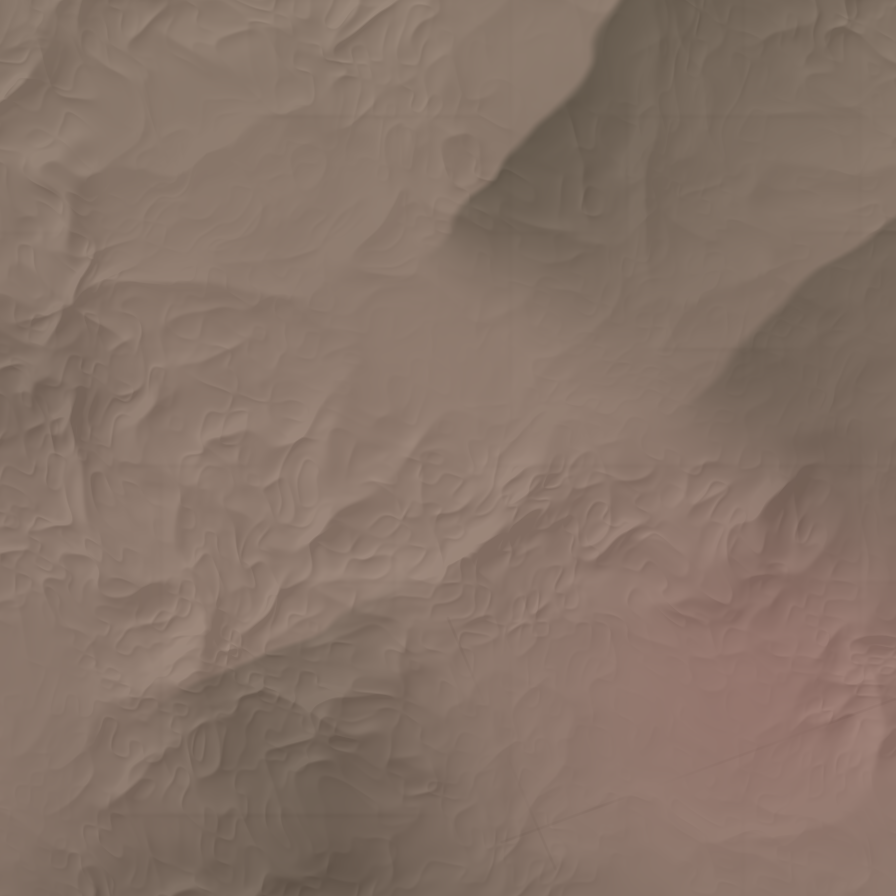
Write a WebGL 2 fragment shader that draws this texture.

```glsl
#version 300 es
precision highp float;
// Crumpled brown paper with soft folds, broad shadows and a faint rosy glow.

uniform vec2 u_resolution;
out vec4 fragColor;

const vec3 PAPER = vec3(0.553, 0.474, 0.427);
const vec3 SHADOW_TINT = vec3(0.66, 0.68, 0.65);   // multiplier in full shadow
const vec3 ROSE = vec3(0.040, -0.006, 0.008);
const vec2 LIGHT_DIR = vec2(-0.6, 0.8);
const float RELIEF_STEP = 0.003;
const float RELIEF_GAIN = 0.0125;
const float CRUMPLE_SCALE = 6.5;
const int CRUMPLE_OCTAVES = 4;
const float FOLD_SPACING = 0.13;
const float FOLD_STRENGTH = 0.018;
const float TONE_VARIATION = 0.055;
const float SCRATCH_STRENGTH = 0.022;

float hash(vec2 p) {
    return fract(sin(dot(p, vec2(127.1, 311.7))) * 43758.5453);
}

float noise(vec2 p) {
    vec2 i = floor(p), f = fract(p);
    vec2 u = f * f * f * (f * (f * 6.0 - 15.0) + 10.0);
    return mix(mix(hash(i), hash(i + vec2(1.0, 0.0)), u.x),
               mix(hash(i + vec2(0.0, 1.0)), hash(i + vec2(1.0, 1.0)), u.x), u.y);
}

float fbm(vec2 p) {
    float sum = 0.0, amp = 0.5;
    for (int i = 0; i < 4; i++) {
        sum += amp * noise(p);
        p = mat2(1.6, 1.2, -1.2, 1.6) * p + 7.3;
        amp *= 0.5;
    }
    return sum;
}

// Height of the creased sheet: rounded ridges in several sizes
float crumpleHeight(vec2 p) {
    vec2 q = p + 0.07 * (vec2(noise(p * 6.0), noise(p * 6.0 + 31.0)) - 0.5);
    q += 0.018 * (vec2(noise(p * 21.0 + 5.0), noise(p * 21.0 + 57.0)) - 0.5);
    q *= CRUMPLE_SCALE;
    float height = 0.0, amp = 1.0 / CRUMPLE_SCALE;
    for (int i = 0; i < CRUMPLE_OCTAVES; i++) {
        float n = 2.0 * noise(q) - 1.0;
        float ridge = 1.0 - sqrt(n * n + 0.006);
        height += amp * ridge * ridge;
        q = mat2(1.64, 1.15, -1.15, 1.64) * q + 13.7;
        amp *= 0.43;
    }
    return height;
}

// Shadow with a crisp edge on one side that fades along the normal
float foldShadow(vec2 p, vec2 origin, vec2 normal, vec2 span, float fade) {
    vec2 r = p - origin;
    float along = dot(r, vec2(-normal.y, normal.x));
    float wobble = 0.045 * (noise(p * 7.0 + origin * 20.0) - 0.5)
                 + 0.012 * (noise(p * 26.0) - 0.5);
    float d = dot(r, normal) + wobble;
    float ends = smoothstep(span.x - 0.09, span.x + 0.06, along)
               * (1.0 - smoothstep(span.y - 0.06, span.y + 0.09, along));
    return smoothstep(-0.004, 0.008, d) * exp(-max(d, 0.0) / fade) * ends;
}

float softSpot(vec2 p, vec2 center, vec2 radius) {
    vec2 r = (p - center) / radius;
    return exp(-dot(r, r));
}

// Faint pressed lines on a regular grid, broken up by noise
float foldLine(float across, float along) {
    float cell = floor(across / FOLD_SPACING);
    float d = (fract(across / FOLD_SPACING) - 0.5) * FOLD_SPACING;
    float broken = smoothstep(0.52, 0.8, noise(vec2(along * 5.0, cell * 3.7)));
    float line = exp(-d * d / 0.000008);
    float side = smoothstep(-0.004, 0.004, d) * exp(-abs(d) / 0.03);
    return broken * (0.5 * side - 0.7 * line);
}

float scratch(vec2 p, vec2 a, vec2 b) {
    vec2 r = p - a, s = b - a;
    float t = clamp(dot(r, s) / dot(s, s), 0.0, 1.0);
    float d = length(r - s * t);
    return (1.0 - smoothstep(0.0005, 0.0025, d)) * noise(p * 18.0);
}

void main() {
    vec2 p = gl_FragCoord.xy / u_resolution;

    // Broad shadows under the large folds
    float shadow = 0.80 * foldShadow(p, vec2(0.62, 0.89), vec2(0.78, -0.62), vec2(-0.17, 0.4), 0.22);
    shadow += 0.50 * foldShadow(p, vec2(0.88, 0.66), vec2(0.62, -0.78), vec2(-0.12, 0.4), 0.17);
    shadow += 0.45 * foldShadow(p, vec2(0.31, 0.285), vec2(0.56, -0.83), vec2(-0.12, 0.10), 0.19);
    shadow += 0.42 * softSpot(p, vec2(0.31, 0.11), vec2(0.17, 0.11));
    shadow += 0.40 * softSpot(p, vec2(0.30, 0.0), vec2(0.34, 0.06));
    shadow += 0.22 * softSpot(p, vec2(0.0, 0.57), vec2(0.12, 0.09));
    shadow += 0.20 * softSpot(p, vec2(1.0, 0.45), vec2(0.20, 0.13));

    // Paper tone
    vec3 color = PAPER * (1.0 + TONE_VARIATION * 2.0 * (fbm(p * 3.5 + 4.0) - 0.5));
    color += ROSE * softSpot(p, vec2(0.88, 0.24), vec2(0.24, 0.20));
    color += vec3(-0.010, 0.001, -0.004) * smoothstep(0.45, 1.0, p.y);
    color *= mix(vec3(1.0), SHADOW_TINT, min(shadow, 1.0));

    // Crumpled relief, calmer in some patches
    float slope = (crumpleHeight(p) - crumpleHeight(p + LIGHT_DIR * RELIEF_STEP)) / RELIEF_STEP;
    float roughness = mix(0.35, 1.15, smoothstep(0.3, 0.65, noise(p * 5.0 + 19.0)));
    float relief = RELIEF_GAIN * roughness * clamp(slope, -3.5, 3.5);

    // Fold lines and scratches
    relief += FOLD_STRENGTH * (foldLine(p.y + 0.105, p.x) + 0.6 * foldLine(p.x + 0.015, p.y));
    relief -= SCRATCH_STRENGTH * scratch(p, vec2(0.50, 0.31), vec2(0.62, 0.03));
    relief -= SCRATCH_STRENGTH * scratch(p, vec2(0.56, 0.06), vec2(1.0, 0.22));

    fragColor = vec4(color + relief * vec3(1.0, 0.97, 0.93), 1.0);
}
```
